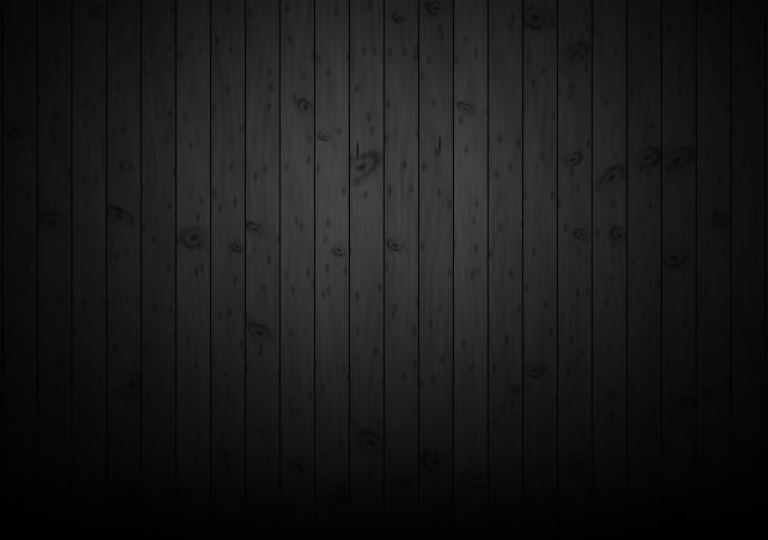
Give the GLSL for this texture, as a Shadertoy shader.

```glsl
// Dark vertical wood planks with knots, lit by a soft elliptical spotlight.
// Layered sines bend the grain, knots push it into rings, and stretched
// cellular noise adds fibres and flecks; thin dark seams separate the boards.

const float PLANK_PITCH  = 0.04516;          // plank width / canvas width
const float SEAM_OFFSET  = 0.0033;           // first seam from the left
const float SEAM_HALF    = 0.018;            // in plank widths, as all below
const float SEAM_SHADE   = 0.12;
const float KNOT_CELL    = 3.3;              // vertical spacing of knot slots
const float KNOT_CHANCE  = 0.5;
const float CRACK_CHANCE = 0.09;
const float GRAIN_LINES  = 4.0;
const float GRAIN_DEPTH  = 0.028;
const float FIBRE_DEPTH  = 0.13;
const float FLECK_DEPTH  = 0.22;
const float PLANK_VARIATION = 0.16;
const vec2  LIGHT_CENTER = vec2(0.5, 0.65);  // in fractions of the canvas
const vec2  LIGHT_RADIUS = vec2(0.395, 0.445);
const vec3  WOOD_COLOR   = vec3(0.251, 0.251, 0.252);
const float TAU = 6.2831853;

float hash(vec2 p) {
    vec3 q = fract(vec3(p.xyx) * 0.1031);
    q += dot(q, q.yzx + 33.33);
    return fract((q.x + q.y) * q.z);
}

vec2 hash2(vec2 p) {
    return vec2(hash(p), hash(p + 47.3));
}

// Distance to the nearest scattered feature point
float cellular(vec2 p) {
    vec2 cell = floor(p), f = fract(p);
    float nearest = 2.0;
    for (int j = -1; j <= 1; j++)
    for (int i = -1; i <= 1; i++) {
        vec2 o = vec2(i, j);
        nearest = min(nearest, length(o + hash2(cell + o) - f));
    }
    return nearest;
}

// x: push on the grain lines, y: darkening by the knots of one plank
vec2 knots(vec2 p, float plank) {
    vec2 total = vec2(0.0);
    float slot = floor(p.y / KNOT_CELL);
    for (int k = -1; k <= 1; k++) {
        vec2 id = vec2(plank + 11.0, slot + float(k) + 5.0);
        if (hash(id * 1.7) > KNOT_CHANCE) continue;
        vec2 rnd = hash2(id + 71.0);
        float size = mix(0.11, 0.34, hash(id + 19.0));
        vec2 center = vec2((rnd.x - 0.5) * 0.6,
                           (slot + float(k) + 0.15 + 0.7 * rnd.y) * KNOT_CELL);
        vec2 d = (p - center) / size;
        d.y += 0.9 * (rnd.y - 0.5) * d.x + 0.15 * sin(d.x * 2.0 + rnd.x * TAU);
        float r = length(d * vec2(mix(0.65, 0.95, rnd.x), 1.1));
        float angle = atan(d.y, d.x);

        // Dark eye, pale collar, then a broken dark rim
        float eye = exp(-7.0 * r * r);
        float rim = exp(-9.0 * (r - 1.0) * (r - 1.0));
        float collar = exp(-16.0 * (r - 0.55) * (r - 0.55));
        float broken = 0.55 + 0.45 * sin(angle + TAU * rnd.y);
        total.x += 1.3 * exp(-0.4 * r * r);
        total.y += 0.42 * eye - 0.06 * collar + 0.34 * rim * broken
                 + 0.12 * exp(-0.5 * r * r);
    }
    return total;
}

// Rare thin upright split in a plank
float crack(vec2 p, float plank, float height) {
    vec2 id = vec2(plank + 3.0, 91.0);
    vec2 center = vec2((hash(id) - 0.5) * 0.7, height * (0.5 + 0.45 * hash(id + 8.0)));
    float d = length((p - center) / vec2(0.045, 0.34));
    return step(hash(id + 27.0), CRACK_CHANCE) * (1.0 - smoothstep(0.2, 1.1, d));
}

float woodTone(vec2 p, float plank, float height) {
    float seed = hash(vec2(plank + 2.0, 13.0));
    float shift = seed * 40.0;
    vec2 knot = knots(p, plank);

    // Wavy growth lines, stronger in some stretches than in others
    float grain = p.x * GRAIN_LINES + shift + knot.x
                + 0.80 * sin(p.y * 0.31 + shift)
                + 0.35 * sin(p.y * 0.83 + p.x * 3.0 + shift * 1.7);
    float lines = sin(grain * TAU) + 0.6 * sin(grain * TAU * 0.43 + p.y * 0.4);
    lines *= 0.8 + 0.5 * sin(p.y * 0.6 + shift * 3.1);

    // Fibres, broad blotches and small dark flecks
    float fibre = cellular(vec2(p.x * 9.0 + shift, p.y * 1.3 + knot.x)) - 0.48;
    float blotch = sin(p.y * 0.9 + shift * 2.3 + 2.0 * sin(p.x * 4.0 + p.y * 0.5));
    float fleck = 1.0 - smoothstep(0.04, 0.16, cellular(vec2(p.x * 1.6, p.y * 0.8) + shift));

    float tone = 1.0 + PLANK_VARIATION * (seed - 0.5) + GRAIN_DEPTH * lines
               - FIBRE_DEPTH * fibre + 0.035 * blotch - FLECK_DEPTH * fleck - knot.y;
    return max(tone, 0.25) * (1.0 - 0.6 * crack(p, plank, height));
}

void mainImage(out vec4 fragColor, in vec2 fragCoord) {
    vec2 uv = fragCoord / iResolution.xy;
    float unit = PLANK_PITCH * iResolution.x;
    float pixel = 1.0 / unit;
    vec2 p = fragCoord / unit - vec2(SEAM_OFFSET / PLANK_PITCH, 0.0);
    float plank = floor(p.x);
    vec2 local = vec2(fract(p.x) - 0.5, p.y);
    float tone = woodTone(local, plank, iResolution.y / unit);

    // Thin seams, weighted by how much of the pixel they cover
    float edge = 0.5 - abs(local.x);
    float board = clamp((edge - SEAM_HALF) / pixel + 0.5, 0.0, 1.0);
    tone *= mix(SEAM_SHADE, 1.0, board) * (1.0 - 0.05 * exp(-edge * 14.0));

    // Spotlight falling off to near black at the foot
    vec2 d = (uv - LIGHT_CENTER) / LIGHT_RADIUS;
    float light = exp(-dot(d, d)) * smoothstep(-0.10, 0.18, uv.y);
    fragColor = vec4(WOOD_COLOR * tone * light, 1.0);
}
```
